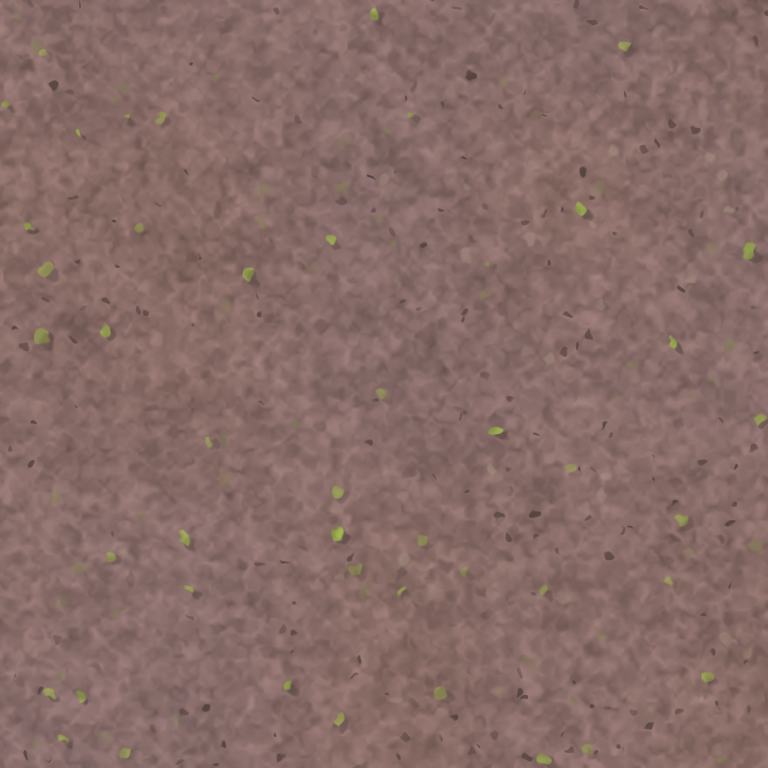
Give the GLSL for this texture, as a three.js fragment shader.

```glsl
// Mauve-brown soil with mottled grain, dark pits and scattered green and pale flecks.
varying vec2 vUv;

float hash(vec2 p) {
  return fract(sin(dot(p, vec2(127.1, 311.7))) * 43758.5453);
}

float noise(vec2 p) {
  vec2 i = floor(p), f = fract(p);
  f = f * f * (3.0 - 2.0 * f);
  return mix(mix(hash(i), hash(i + vec2(1.0, 0.0)), f.x),
             mix(hash(i + vec2(0.0, 1.0)), hash(i + 1.0), f.x), f.y);
}

// Coverage of scattered, randomly turned ellipses; radius and soft are in canvas units.
float flecks(vec2 p, float cells, float density, float radius, float stretch, float soft, float seed) {
  vec2 home = floor(p * cells);
  float cover = 0.0;
  for (int y = -1; y <= 1; y++) {
    for (int x = -1; x <= 1; x++) {
      vec2 cell = home + vec2(float(x), float(y));
      vec2 key = cell + seed;
      float patchiness = 0.3 + 1.4 * noise(key * 5.0 / cells);
      if (hash(key + 3.7) < density * patchiness) {
        vec2 center = (cell + vec2(hash(key + 11.3), hash(key + 23.9))) / cells;
        float angle = 6.2832 * hash(key + 37.1);
        float c = cos(angle), s = sin(angle);
        vec2 q = mat2(c, -s, s, c) * (p - center);
        q.y *= mix(1.0, stretch, hash(key + 41.3));
        float size = radius * mix(0.5, 1.2, hash(key + 53.7));
        float strength = mix(0.45, 1.0, hash(key + 67.9));
        cover = max(cover, strength * (1.0 - smoothstep(size - soft, size + soft, length(q))));
      }
    }
  }
  return cover;
}

void main() {
  // Warp the plane so that grains get ragged, dabbed outlines
  vec2 wobble = vec2(noise(vUv * 110.0), noise(vUv * 110.0 + 57.0)) - 0.5;
  vec2 p = vUv + 0.008 * wobble;

  // Mottled ground
  float grain = 0.42 * noise(p * 80.0) + 0.30 * noise(p * 135.0 + 19.0)
              + 0.18 * noise(p * 36.0 + 71.0) + 0.10 * noise(p * 9.0 + 33.0);
  grain = 0.5 + 1.15 * (grain - 0.5);
  vec3 color = mix(vec3(0.425, 0.335, 0.318), vec3(0.645, 0.513, 0.498), grain);

  // Broad drift between rosy and brownish earth
  float drift = noise(vUv * 4.0 + 8.0);
  color += (drift - 0.5) * vec3(0.008, -0.004, -0.022);

  // Soft hollows and small dark pits
  vec3 pitColor = vec3(0.30, 0.235, 0.225);
  float hollows = flecks(p, 32.0, 0.16, 0.008, 2.0, 0.004, 5.0);
  float pits = flecks(p, 38.0, 0.10, 0.0055, 2.2, 0.0018, 91.0);
  color = mix(color, pitColor, 0.33 * hollows);
  color = mix(color, pitColor, 0.80 * pits);

  // Dull olive and pale debris
  float olive = flecks(p, 26.0, 0.11, 0.0085, 1.8, 0.004, 143.0);
  float pale = flecks(p, 24.0, 0.07, 0.008, 1.7, 0.003, 207.0);
  color = mix(color, vec3(0.52, 0.51, 0.34), 0.55 * olive);
  color = mix(color, vec3(0.66, 0.58, 0.51), 0.60 * pale);

  // Bright green sprouts with a shadow to the lower right
  vec2 shadowOffset = vec2(0.007, -0.006);
  float shadow = flecks(p - shadowOffset, 15.0, 0.25, 0.0085, 1.6, 0.003, 311.0);
  float sprout = flecks(p, 15.0, 0.25, 0.0085, 1.6, 0.002, 311.0);
  vec3 green = mix(vec3(0.50, 0.57, 0.25), vec3(0.68, 0.79, 0.33), noise(p * 95.0 + 13.0));
  color = mix(color, pitColor, 0.55 * shadow);
  color = mix(color, green, 0.90 * sprout);

  gl_FragColor = vec4(color, 1.0);
}
```
